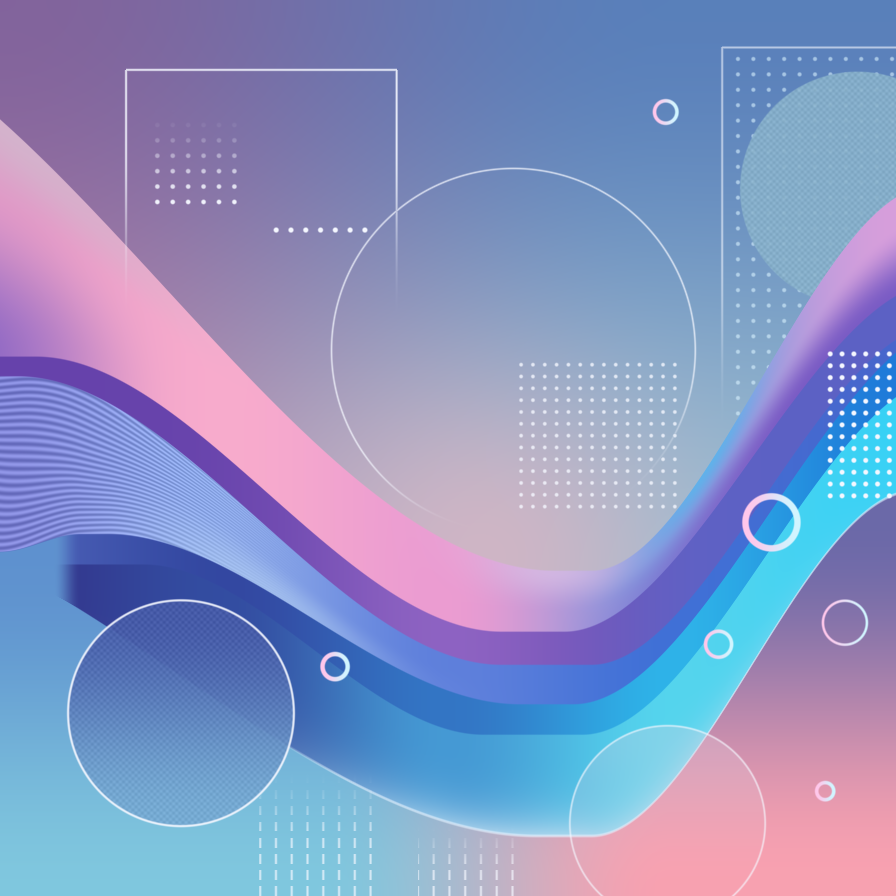
Reproduce this background procedurally as a Shadertoy shader.

```glsl
// Silk ribbons sweep through a valley over a mauve-to-blue haze.
// Ribbon edges are valley curves made of two smooth slopes; frames,
// rings, discs and dot grids are distance functions laid on top.

#define AA (1. / iResolution.y)

float fill(float d) { return 1. - smoothstep(-AA, AA, d); }
float stroke(float d, float w) { return fill(abs(d) - w); }
float fade(float a, float b, float t) { return 1. - smoothstep(a, b, t); }
float bump(float t, float mid, float w) { t = (t - mid) / w; return exp(-t * t); }
void lay(inout vec3 base, vec3 tint, float a) { base = mix(base, tint, a); }

// Each slope holds height, start and end
float valley(float x, float low, vec3 l, vec3 r) {
  return low + l.x * fade(l.y, l.z, x) + r.x * smoothstep(r.y, r.z, x);
}

// Five evenly spaced colours from left to right
vec3 ramp(float x, vec3 a, vec3 b, vec3 c, vec3 d, vec3 e) {
  x *= 4.;
  lay(a, b, smoothstep(0., 1., x));
  lay(a, c, smoothstep(1., 2., x));
  lay(a, d, smoothstep(2., 3., x));
  lay(a, e, smoothstep(3., 4., x));
  return a;
}

float across(float y, float top, float low) { return clamp((top - y) / (top - low), 0., 1.); }

// Dot grid counted from its lower left corner
float dots(vec2 p, vec2 corner, vec2 count, float pitch, float radius) {
  vec2 g = (p - corner) / pitch, cell = floor(g);
  vec2 inside = step(0., cell) * step(cell, count - 1.);
  return inside.x * inside.y * fill(length(fract(g) - .5) * pitch - radius);
}

// Top line with two sides that fade downward
float frame(vec2 p, float mid, float halfW, float top, float low) {
  float d = abs(p.x - mid) - halfW;
  float sides = stroke(d, .0011) * smoothstep(low, low + .2, p.y) * step(p.y, top);
  return max(sides, stroke(p.y - top, .0011) * step(d, 0.));
}

void mainImage(out vec4 fragColor, in vec2 fragCoord) {
  vec2 p = fragCoord / iResolution.y;
  float x = p.x, y = p.y, weave = .035 * sin(x * 900.) * sin(y * 900.);

  // Upper haze with a warm glow
  float rise = smoothstep(.35, 1., y);
  vec3 col = mix(mix(vec3(.75, .55, .68), vec3(.51, .39, .61), rise),
    mix(vec3(.59, .74, .82), vec3(.35, .5, .73), rise), smoothstep(0., .75, x));
  lay(col, vec3(.83, .71, .77), .9 * bump(x, .54, .22) * bump(y, .38, .2));

  // Panel dots and woven disc
  lay(col, vec3(.85, .95, 1), .6 * dots(p, vec2(.815, .53), vec2(11, 24), .0172, .0022));
  float disc = length(p - vec2(.957, .789)) - .131;
  lay(col, vec3(.53, .69, .79) + weave, .9 * fill(disc));

  // Ribbon edges from top to bottom
  float e1 = valley(x, .363, vec3(.63, -.25, .62), vec3(.43, .66, 1.04));
  float e2 = valley(x, .295, vec3(.307, .04, .56), vec3(.39, .63, 1.05));
  float e3 = valley(x, .258, vec3(.322, .02, .56), vec3(.38, .66, 1.05));
  float e4 = valley(x, .214, vec3(.19, .12, .58), vec3(.43, .64, 1.08)) - .02 * fade(0., .09, x);
  float e5 = valley(x, .18, vec3(.19, .16, .54), vec3(.4, .65, 1.06));
  float e6 = valley(x, .067, vec3(.36, -.2, .6), vec3(.385, .66, 1.02));

  // Pink ribbon
  float v = across(y, e1, e2);
  vec3 silk = ramp(x, vec3(.88, .6, .78), vec3(.97, .67, .8), vec3(.92, .61, .82),
    vec3(.5, .59, .87), vec3(.84, .62, .86));
  lay(silk, vec3(.83, .7, .8), fade(0., .4, v) * fade(0., .3, x));
  lay(silk, vec3(.48, .36, .77), smoothstep(.3, 1., v) * smoothstep(.2, .5, abs(x - .4)));
  lay(silk, vec3(.86, .76, .9), .7 * fade(0., .7, v) * bump(x, .62, .09));
  lay(silk, vec3(.34, .72, .93), .8 * fade(0., .6, v) * bump(x, .79, .06));
  lay(col, silk, fill(y - e1));

  // Purple ribbon
  silk = mix(vec3(.4, .26, .67), vec3(.36, .38, .77), smoothstep(.5, .8, x));
  lay(silk, vec3(.57, .4, .77), .9 * bump(x, .5, .17));
  lay(col, silk, fill(y - e2));

  // Blue ribbon with rippling threads
  v = across(y, e3, e4);
  silk = ramp(x, vec3(.48, .5, .82), vec3(.55, .66, .91), vec3(.37, .5, .86),
    vec3(.25, .44, .84), vec3(.28, .4, .8));
  silk += .09 * sin(150. * v + 4. * sin(x * 22. + v * 5.)) * fade(.15, .35, x);
  lay(silk, vec3(.72, .83, .95), .5 * smoothstep(.4, 1., v) * bump(x, .3, .12));
  lay(col, silk, fill(y - e3));

  // Deep ribbons turning cyan
  silk = ramp(x, vec3(.3, .38, .72), vec3(.2, .28, .63), vec3(.2, .46, .77),
    vec3(.18, .7, .91), vec3(.12, .48, .85));
  lay(col, silk, fill(y - e4));
  silk = ramp(x, vec3(.2, .2, .54), vec3(.2, .3, .63), vec3(.27, .6, .83),
    vec3(.33, .83, .93), vec3(.22, .82, .96));
  lay(silk, vec3(.76, .87, .94), .8 * pow(across(y, e5, e6), 4.) * bump(x, .6, .22));
  lay(col, silk, fill(y - e5));

  // Lower haze and pale rim
  vec3 haze = mix(mix(vec3(.5, .78, .87), vec3(.37, .57, .81), smoothstep(0., .38, y)),
    mix(vec3(.97, .63, .69), vec3(.42, .41, .66), smoothstep(.02, .42, y)), smoothstep(.35, .75, x));
  lay(col, haze, max(fill(y - e6), fill(y - e4) * fade(.06, .09, x)));
  lay(col, vec3(.9, .95, 1), .6 * stroke(y - e6, .0015) * smoothstep(.28, .4, x));

  // Lower disc and bubble
  disc = length(p - vec2(.202, .204)) - .126;
  silk = mix(vec3(.46, .66, .82), vec3(.28, .36, .66), smoothstep(.08, .32, y));
  lay(col, silk + weave, .92 * fill(disc));
  float bubble = length(p - vec2(.745, .081)) - .109;
  lay(col, vec3(.9, .82, .88), .3 * fill(bubble) * smoothstep(0., .19, y));

  // Thin outlines
  vec2 c = p - vec2(.573, .609);
  float ink = .75 * stroke(length(c) - .203, .0009) * smoothstep(-.17, 0., c.y - .6 * min(c.x, 0.));
  ink = max(ink, max(.9 * stroke(disc, .0012), .65 * stroke(bubble, .001)));
  ink = max(ink, .9 * frame(p, .2917, .151, .922, .645));
  ink = max(ink, .6 * frame(p, 1.006, .2, .947, .52));

  // Dot grids and falling dashes
  ink = max(ink, .8 * dots(p, vec2(.575, .428), vec2(14, 13), .0132, .002));
  ink = max(ink, dots(p, vec2(.92, .44), vec2(7, 13), .0132, .0027));
  ink = max(ink, dots(p, vec2(.3, .735), vec2(7, 1), .0165, .0028));
  ink = max(ink, dots(p, vec2(.167, .766), vec2(6, 8), .0172, .0025) * fade(.76, .88, y));
  float columns = step(abs(x - .352), .063) * fade(.05, .14, y) + step(abs(x - .527), .06) * fade(.02, .08, y);
  ink = max(ink, .7 * columns * stroke((fract(x / .0176) - .5) * .0176, .0012) * step(fract(y / .018), .6));
  lay(col, vec3(.96, .97, 1), ink);

  // Rings: centre, radius, half width
  vec4 rings[6] = vec4[6](vec4(.743, .875, .0125, .002), vec4(.861, .417, .029, .0036),
    vec4(.802, .281, .0145, .002), vec4(.943, .305, .0245, .0014),
    vec4(.921, .117, .0095, .002), vec4(.374, .256, .014, .0025));
  for (int i = 0; i < 6; i++) {
    vec4 r = rings[i];
    c = p - r.xy;
    lay(col, mix(vec3(1, .78, .92), vec3(.82, .96, 1), smoothstep(-r.z, r.z, c.x)), stroke(length(c) - r.z, r.w));
  }
  fragColor = vec4(col, 1);
}
```
